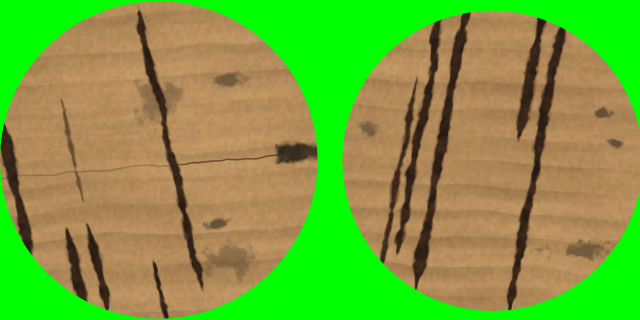
Write a Shadertoy shader that draws this texture.

```glsl
// Two round slices of cracked, stained ochre wood on a flat green backdrop.

// Cracks: offset at mid height, low end, high end, half width
const vec4 cracks[11] = vec4[11](
    vec4(0.539, 0.08, 0.99, 0.012), vec4(0.032, 0.17, 0.66, 0.017),
    vec4(0.162, 0.00, 0.30, 0.014), vec4(0.230, 0.00, 0.31, 0.014),
    vec4(0.410, -0.04, 0.20, 0.009), vec4(0.234, 0.36, 0.70, 0.004),
    vec4(1.372, 0.08, 1.02, 0.017), vec4(1.297, 0.19, 1.00, 0.013),
    vec4(1.254, 0.15, 0.77, 0.008), vec4(1.677, 0.00, 0.97, 0.014),
    vec4(1.611, 0.55, 1.02, 0.015));

// Smudges: centre, half extent
const vec4 smudges[8] = vec4[8](
    vec4(0.71, 0.747, 0.07, 0.026), vec4(0.49, 0.690, 0.06, 0.080),
    vec4(0.68, 0.302, 0.035, 0.016), vec4(0.71, 0.190, 0.07, 0.050),
    vec4(1.88, 0.648, 0.028, 0.016), vec4(1.92, 0.552, 0.030, 0.014),
    vec4(1.83, 0.215, 0.10, 0.026), vec4(1.16, 0.585, 0.035, 0.028));

float hash(vec2 p) {
    vec3 q = fract(vec3(p.xyx) * 0.1031);
    q += dot(q, q.yzx + 33.33);
    return fract((q.x + q.y) * q.z);
}

float noise(vec2 p) {
    vec2 i = floor(p), f = fract(p);
    f = f * f * (3.0 - 2.0 * f);
    return mix(mix(hash(i), hash(i + vec2(1, 0)), f.x),
               mix(hash(i + vec2(0, 1)), hash(i + vec2(1, 1)), f.x), f.y);
}

float fbm(vec2 p) {
    float sum = 0.0, amp = 0.5;
    for (int i = 0; i < 4; i++) {
        sum += amp * noise(p);
        p = p * 2.03 + 17.0;
        amp *= 0.5;
    }
    return sum / 0.9375;
}

// Growth bands across the slice with fine grain
vec3 wood(vec2 p, float tilt) {
    float y = p.y + tilt * p.x + 0.05 * (fbm(p * 3.0) - 0.5);
    float ring = fract(y * 11.0 + 1.2 * noise(vec2(y * 6.0, 3.0)));
    float late = smoothstep(0.3, 0.9, ring) * smoothstep(1.0, 0.92, ring);
    float tone = 0.66 - 0.42 * late * noise(vec2(p.x * 3.0, y * 8.0));
    tone += 0.55 * (fbm(vec2(p.x * 2.5, y * 32.0)) - 0.5);
    tone += 0.45 * (fbm(p * vec2(95.0, 75.0)) - 0.5);
    tone += 0.40 * (fbm(p * 4.0 + 9.0) - 0.5);
    return mix(vec3(0.59, 0.445, 0.285), vec3(0.78, 0.615, 0.405), tone);
}

// Ragged, tapering split; x is the coordinate across the crack family
float crack(float x, float y, vec4 c) {
    float taper = clamp(min(y - c.y, c.z - y) / 0.08, 0.0, 1.0);
    float bend = 0.014 * (noise(vec2(y * 9.0, c.x * 50.0)) - 0.5);
    float width = c.w * taper * (0.45 + 0.8 * noise(vec2(y * 24.0, c.x * 90.0)));
    float ragged = 0.007 * (noise(vec2(x * 90.0, y * 70.0)) - 0.5);
    float d = abs(x - c.x + bend) - width + ragged;
    return smoothstep(0.004, -0.004, d) * smoothstep(0.0, 0.3, taper)
         * min(1.0, c.w / 0.009);
}

void mainImage(out vec4 fragColor, in vec2 fragCoord) {
    vec2 p = fragCoord / iResolution.y;
    float pixel = 1.0 / iResolution.y;
    bool left = p.x < 1.03;

    // Slice outline
    vec3 disc = left ? vec3(0.496, 0.5, 0.496) : vec3(1.539, 0.4975, 0.469);
    float edge = length(p - disc.xy) - disc.z;
    vec3 col = wood(p, left ? -0.06 : 0.05);
    float blotch = fbm(p * 28.0);

    // Grey smudges
    for (int i = 0; i < 8; i++) {
        vec4 s = smudges[i];
        float r = length((p - s.xy) / s.zw) + 2.4 * (blotch - 0.5);
        float strength = mix(0.75, 0.4, smoothstep(0.015, 0.04, s.w));
        col = mix(col, vec3(0.29, 0.24, 0.17), strength * smoothstep(1.1, 0.3, r));
    }

    // Dark knot at the rim of the left slice
    vec2 q = abs(p - vec2(0.95, 0.523 + 0.06 * (p.x - 0.95))) - vec2(0.075, 0.02);
    float knot = max(q.x, q.y) + 0.04 * (blotch - 0.5);
    if (left) col = mix(col, mix(vec3(0.10, 0.08, 0.06), vec3(0.34, 0.28, 0.19), blotch),
                        0.92 * smoothstep(0.014, -0.008, knot));

    // Hairline split running sideways
    float hair = abs(p.y - 0.435 - 0.09 * p.x - 0.03 * (fbm(vec2(p.x * 9.0, 2.0)) - 0.5));
    float reach = mix(0.3, 0.75, smoothstep(0.5, 0.6, p.x)) * smoothstep(0.92, 0.86, p.x);
    col = mix(col, vec3(0.30, 0.20, 0.12), reach * smoothstep(0.005, 0.0, hair));

    // Long cracks, leaning a different way in each slice
    float across = p.x + (left ? 0.226 : -0.18) * (p.y - 0.5);
    float open = 0.0, rim = 0.0;
    for (int i = 0; i < 11; i++) {
        vec4 c = cracks[i];
        open = max(open, crack(across, p.y, c));
        rim = max(rim, crack(across, p.y, c + vec4(0, 0, 0, 0.005)));
    }
    vec3 hollow = mix(vec3(0.09, 0.055, 0.04), vec3(0.27, 0.18, 0.12), fbm(p * 45.0));
    col = mix(col, vec3(0.42, 0.30, 0.19), 0.55 * rim);
    col = mix(col, hollow, open * 0.95);

    col = mix(col, vec3(0.0, 1.0, 0.0), smoothstep(-0.7 * pixel, 0.7 * pixel, edge));
    fragColor = vec4(col, 1.0);
}
```
